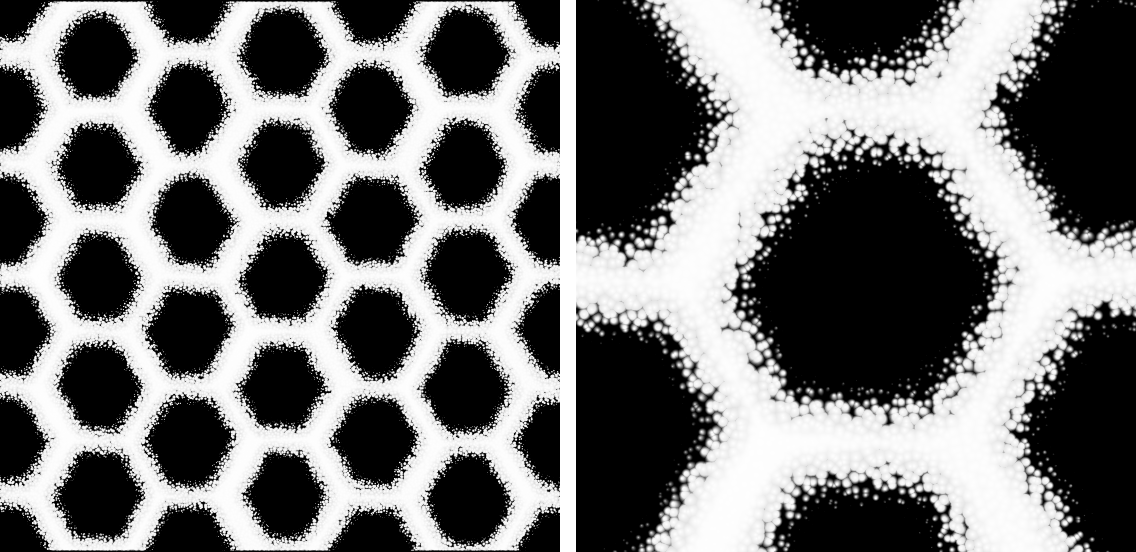
Left, the full canvas; right, a detail of the centre.
Write a Shadertoy shader that draws this pattern.

```glsl
#define COLUMN_STEP 0.1665
#define ROW_STEP 0.2
#define FIRST_CELL vec2(0.179, 0.1)
#define CENTER_JITTER 0.006
#define SLOPED_HALF_WIDTH 0.0262
#define FLAT_HALF_WIDTH 0.0195
#define WIDTH_VARIATION 0.2
#define CORNER_SHARPNESS 170.0
#define GRAIN_DENSITY 190.0
#define FRINGE 0.032
#define SOFTNESS 0.006
#define MOTTLE 0.16

vec2 hash2(vec2 p) {
    vec3 q = fract(p.xyx * vec3(0.1031, 0.1030, 0.0973));
    q += dot(q, q.yzx + 33.33);
    return fract((q.xx + q.yz) * q.zy);
}

// Distance to the nearest scattered point, about 0 to 1
float cellular(vec2 p) {
    vec2 base = floor(p);
    float nearest = 4.0;
    for (int y = -1; y <= 1; y++)
    for (int x = -1; x <= 1; x++) {
        vec2 cell = base + vec2(x, y);
        vec2 offset = cell + hash2(cell + 57.0) - p;
        nearest = min(nearest, dot(offset, offset));
    }
    return sqrt(nearest);
}

float columnShift(float column) {
    return 0.5 * mod(column, 2.0);
}

vec2 cellCenter(vec2 id) {
    vec2 grid = vec2(id.x * COLUMN_STEP, (id.y + columnShift(id.x)) * ROW_STEP);
    return FIRST_CELL + grid + CENTER_JITTER * (2.0 * hash2(id + 19.0) - 1.0);
}

vec2 nearestCell(vec2 p) {
    vec2 q = (p - FIRST_CELL) / vec2(COLUMN_STEP, ROW_STEP);
    vec2 best = vec2(0.0);
    float bestDistance = 9.0;
    for (int x = -1; x <= 1; x++)
    for (int y = -1; y <= 1; y++) {
        float column = round(q.x) + float(x);
        vec2 id = vec2(column, round(q.y - columnShift(column)) + float(y));
        float d = distance(p, cellCenter(id));
        if (d < bestDistance) {
            bestDistance = d;
            best = id;
        }
    }
    return best;
}

// Signed depth inside the honeycomb walls, negative in the holes
float wallDepth(vec2 p) {
    vec2 home = nearestCell(p);
    vec2 center = cellCenter(home);
    float sum = 0.0;
    for (int x = -1; x <= 1; x++)
    for (int y = -1; y <= 1; y++) {
        if (x == 0 && y == 0) continue;
        vec2 other = home + vec2(x, y);
        vec2 otherCenter = cellCenter(other);
        vec2 normal = normalize(otherCenter - center);
        float halfWidth = x == 0 ? FLAT_HALF_WIDTH : SLOPED_HALF_WIDTH;
        // Both sides of a wall share the same random width
        float random = hash2(home + other + 83.0).x;
        halfWidth *= 1.0 + WIDTH_VARIATION * (2.0 * random - 1.0);
        float toWall = dot(0.5 * (center + otherCenter) - p, normal) - halfWidth;
        sum += exp(-CORNER_SHARPNESS * toWall);
    }
    return log(sum) / CORNER_SHARPNESS;
}

void mainImage(out vec4 fragColor, in vec2 fragCoord) {
    vec2 uv = fragCoord / iResolution.y;
    float aspect = iResolution.x / iResolution.y;
    float pixel = 1.0 / iResolution.y;

    // Uneven wall outline, fraying towards the left and right sides
    float wobble = sin(71.0 * uv.x + 43.0 * uv.y) + sin(97.0 * uv.y - 58.0 * uv.x + 2.0);
    float depth = wallDepth(uv) + 0.0013 * wobble;
    depth = min(depth, min(uv.x, aspect - uv.x) + 0.004);

    // Speckled fringe
    float fine = cellular(uv * GRAIN_DENSITY);
    float coarse = cellular(uv * GRAIN_DENSITY * 0.47 + 31.0);
    float grain = 0.7 * fine + 0.3 * coarse - 0.5;
    float patchiness = 0.5 + 0.25 * (sin(19.0 * uv.x + 8.0 * uv.y) + sin(23.0 * uv.y - 11.0 * uv.x));
    float level = depth - FRINGE * mix(0.8, 1.15, patchiness) * grain;
    float ink = smoothstep(-SOFTNESS, SOFTNESS, level);

    // Pale mottling, strongest near the wall edges
    float shallow = 1.0 - smoothstep(0.004, 0.024, depth);
    ink *= 1.0 - MOTTLE * fine * (0.15 * patchiness + shallow);

    // Thin dark strip along the top and bottom
    float strip = min(uv.y, 1.0 - uv.y) - 0.003 - 0.002 * grain;
    ink *= smoothstep(-pixel, pixel, strip);

    fragColor = vec4(vec3(0.995 * ink), 1.0);
}
```
